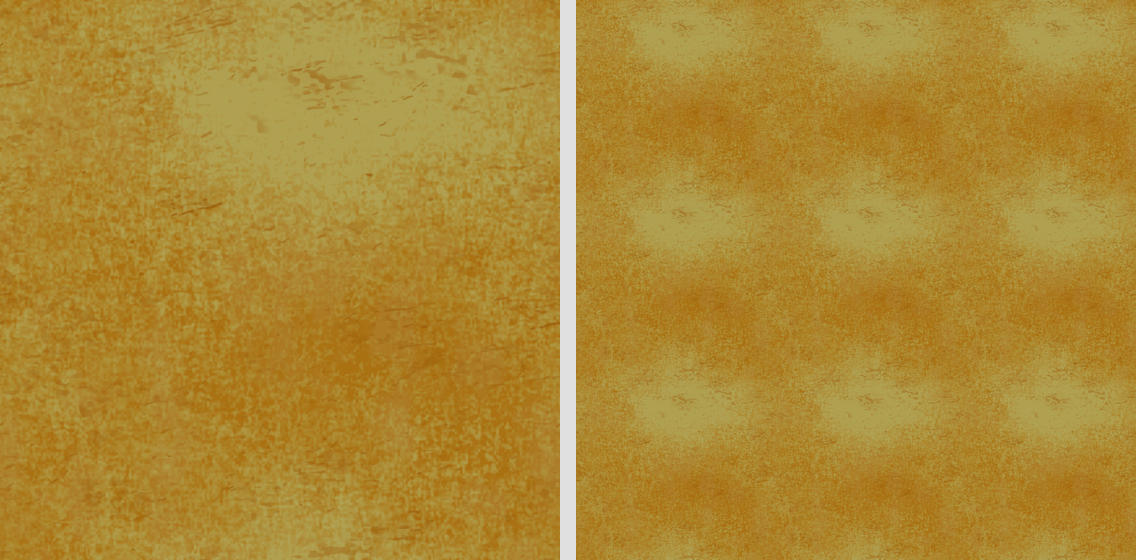
Left, the tile; right, the same tile 3 across and 3 down.
Give the GLSL for this texture, as a Shadertoy shader.

```glsl
#define DEEP vec3(0.665, 0.445, 0.07)
#define OCHRE vec3(0.68, 0.545, 0.195)
#define STRAW vec3(0.69, 0.63, 0.32)
#define STAIN vec3(0.60, 0.34, 0.02)
#define ROSE vec3(0.69, 0.54, 0.29)
#define BASE_TONE 0.47
#define GRAIN 0.46
#define SLANT 0.2
#define CLUSTERS 16
#define STROKES 6

float hash(vec2 p) {
    vec3 q = fract(vec3(p.xyx) * 0.1031);
    q += dot(q, q.yzx + 33.33);
    return fract((q.x + q.y) * q.z);
}

vec2 hash2(vec2 p) {
    return vec2(hash(p), hash(p + 57.3));
}

// Value noise that wraps after a whole number of cells
float noise(vec2 uv, vec2 cells, float seed) {
    vec2 p = uv * cells;
    vec2 i = floor(p), f = fract(p);
    f = f * f * (3.0 - 2.0 * f);
    vec2 a = mod(i, cells) + seed, b = mod(i + 1.0, cells) + seed;
    return mix(mix(hash(a), hash(vec2(b.x, a.y)), f.x),
               mix(hash(vec2(a.x, b.y)), hash(b), f.x), f.y);
}

float fbm(vec2 uv, vec2 cells, float seed) {
    float sum = 0.0, gain = 0.5;
    for (int i = 0; i < 5; i++) {
        sum += gain * noise(uv, cells, seed + float(i) * 19.0);
        cells *= 2.0;
        gain *= 0.55;
    }
    return sum;
}

// Shortest offset on the repeating canvas
vec2 wrapped(vec2 d) {
    return fract(d + 0.5) - 0.5;
}

float bump(vec2 uv, vec2 centre, vec2 radius) {
    vec2 d = wrapped(uv - centre) / radius;
    return exp(-dot(d, d));
}

// Distance to a stroke through the origin
float stroke(vec2 d, float angle, float halfLength) {
    vec2 dir = vec2(cos(angle), sin(angle));
    return length(d - dir * clamp(dot(d, dir), -halfLength, halfLength));
}

// Scattered dashes and dots, one candidate per cell
float flecks(vec2 uv, float cells, float cover, float reach, float seed) {
    vec2 p = uv * cells, cell = floor(p);
    float ink = 0.0;
    for (int y = -1; y <= 1; y++)
    for (int x = -1; x <= 1; x++) {
        vec2 corner = cell + vec2(x, y);
        vec2 id = mod(corner, cells);
        vec2 r = hash2(id + seed), s = hash2(id + seed + 113.0);
        float density = smoothstep(0.4, 0.8, noise(id / cells, vec2(6.0), seed));
        float d = stroke(p - corner - r, SLANT + 0.7 * (s.x - 0.5), reach * s.y * s.y);
        float mark = 1.0 - smoothstep(0.0, 0.16, d);
        ink = max(ink, mark * step(hash(id + seed + 31.0), cover * density) * (0.4 + 0.6 * s.x));
    }
    return ink;
}

// Groups of nearly parallel scratches; x is line ink, y is the smudge around them
vec2 scratches(vec2 uv) {
    vec2 ink = vec2(0.0);
    for (int c = 0; c < CLUSTERS; c++) {
        vec2 key = vec2(float(c) * 7.0 + 3.0, 41.0);
        vec2 centre = hash2(key);
        float angle = SLANT + 0.3 * (hash(key + 5.0) - 0.5);
        float power = mix(0.4, 1.0, hash(key + 9.0));
        ink.y = max(ink.y, power * bump(uv, centre, vec2(0.06, 0.022)));
        for (int k = 0; k < STROKES; k++) {
            vec2 r = hash2(key + vec2(k, 83.0)), s = hash2(key + vec2(k, 151.0));
            vec2 d = wrapped(uv - centre - (r - 0.5) * vec2(0.13, 0.07));
            float line = stroke(d, angle + 0.12 * (s.x - 0.5), mix(0.004, 0.045, s.y * s.y));
            ink.x = max(ink.x, power * (0.4 + 0.6 * s.x) * (1.0 - smoothstep(0.0, 0.0042, line)));
        }
    }
    return ink;
}

void mainImage(out vec4 fragColor, in vec2 fragCoord) {
    vec2 uv = fragCoord / iResolution.xy;
    float mottle = fbm(uv, vec2(5.0), 11.0) - 0.56;
    vec2 drift = vec2(mottle, fbm(uv, vec2(4.0), 71.0) - 0.56) * 0.25;
    vec2 fray = vec2(noise(uv, vec2(95.0), 7.0), noise(uv, vec2(95.0), 29.0)) - 0.5;

    // Broad fading from pale to deep
    float tone = BASE_TONE + 0.55 * mottle;
    tone += 0.76 * bump(uv + drift, vec2(0.62, 0.84), vec2(0.32, 0.23));
    tone -= 0.32 * bump(uv + drift, vec2(0.66, 0.25), vec2(0.38, 0.18));
    tone -= 0.24 * bump(uv + drift, vec2(0.05, 0.13), vec2(0.28, 0.15));
    tone -= 0.20 * bump(uv + drift, vec2(0.60, 0.35), vec2(0.07, 0.05));

    // Fine fibrous grain, bent so that no regular weave shows
    vec2 ripple = uv + 0.1 * drift + 0.008 * fray;
    float grain = noise(ripple, vec2(210.0, 50.0), 5.0) + noise(ripple, vec2(60.0, 200.0), 23.0)
                + 1.3 * noise(uv, vec2(215.0, 190.0), 37.0) - 1.65;
    tone += GRAIN * grain * mix(0.65, 1.25, noise(uv, vec2(9.0), 47.0));
    tone = clamp(tone, 0.0, 1.0);

    vec3 colour = mix(mix(DEEP, OCHRE, min(tone / 0.5, 1.0)), STRAW, max(tone - 0.5, 0.0) / 0.5);
    float blush = smoothstep(0.5, 0.75, fbm(uv, vec2(14.0, 9.0), 91.0)) * (1.0 - tone);
    colour = mix(colour, ROSE, 0.35 * blush);

    // Frayed scratches, crumbs and dots
    vec2 frayed = uv + 0.006 * fray;
    float speck = smoothstep(0.5, 0.85, noise(frayed, vec2(75.0, 140.0), 17.0));
    float wear = smoothstep(0.2, 0.6, noise(uv, vec2(120.0, 130.0), 61.0));
    vec2 scratch = scratches(uv + 0.003 * fray);
    float patches = smoothstep(0.55, 0.8, noise(uv, vec2(11.0, 17.0), 131.0));
    float ink = max(scratch.x, 0.6 * flecks(frayed, 48.0, 0.4, 0.6, 200.0)) * mix(0.2, 1.0, wear);
    ink = max(ink, speck * max(0.75 * scratch.y, 0.4 * patches));
    ink = max(ink, 0.12 * scratch.y);
    ink = max(ink, 0.85 * flecks(frayed, 36.0, 0.09, 0.1, 400.0));
    colour = mix(colour, STAIN, 0.9 * ink);

    fragColor = vec4(colour, 1.0);
}
```
